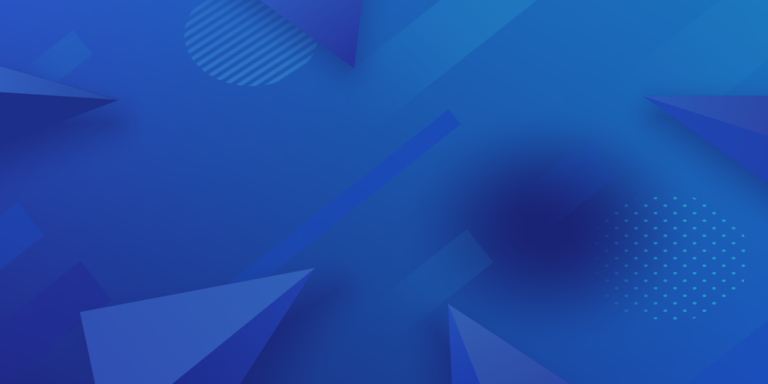
This background is drawn by a Shadertoy shader. Its source:

```glsl
// Blue abstract backdrop: a soft colour gradient with a dark glow, fading diagonal
// bars, a striped disc, a dotted disc and folded paper shards with blurred shadows.
// Space: y runs 0..1 upward, x runs 0..2 across a 2:1 canvas.

#define BAR_DIR vec2(0.785, 0.620)
#define GLOW_CENTER vec2(1.427, 0.406)
#define GLOW_RADIUS vec2(0.41, 0.325)
#define STRIPE_PERIOD 0.0205
#define DOT_CELL vec2(0.0508, 0.0391)
#define DOT_RADIUS 0.0042
#define SHADOW_BLUR 0.11
#define SHADOW_STRENGTH 0.75

const vec3 NAVY = vec3(0.10, 0.13, 0.45);
const vec3 ROYAL = vec3(0.10, 0.28, 0.73);
const vec3 AZURE = vec3(0.13, 0.50, 0.76);
const vec3 TEAL = vec3(0.13, 0.63, 0.79);
const vec3 INDIGO = vec3(0.13, 0.16, 0.58);

// Coverage of a signed distance, smoothed over one pixel
float fill(float d) {
    float px = 1.0 / iResolution.y;
    return smoothstep(px, -px, d);
}

float segmentDistance(vec2 p, vec2 a, vec2 b) {
    vec2 e = b - a, v = p - a;
    return length(v - e * clamp(dot(v, e) / dot(e, e), 0.0, 1.0));
}

float cross2(vec2 a, vec2 b) { return a.x * b.y - a.y * b.x; }

float triangleDistance(vec2 p, vec2 a, vec2 b, vec2 c) {
    float d = min(segmentDistance(p, a, b),
              min(segmentDistance(p, b, c), segmentDistance(p, c, a)));
    vec3 side = vec3(cross2(b - a, p - a), cross2(c - b, p - b), cross2(a - c, p - c));
    side *= sign(cross2(b - a, c - a));
    return min(side.x, min(side.y, side.z)) > 0.0 ? -d : d;
}

// Diagonal bar with its sharp end at 'tip', fading toward the lower left
float bar(vec2 p, vec2 tip, float len, float halfWidth) {
    vec2 v = p - tip;
    float along = -dot(v, BAR_DIR);
    float across = abs(cross2(BAR_DIR, v));
    float fade = 1.0 - smoothstep(0.25, 1.0, along / len);
    return fill(max(across - halfWidth, -along)) * fade;
}

// Two folded faces sharing a tip; each face blends from tip colour to base colour
void shard(inout vec3 col, vec2 p, vec2 tip, vec2 a, vec2 fold, vec2 b,
           vec3 tipA, vec3 baseA, vec3 tipB, vec3 baseB, vec2 shadowShift) {
    float shadow = triangleDistance(p - shadowShift, tip, a, b);
    col = mix(col, NAVY, SHADOW_STRENGTH * smoothstep(SHADOW_BLUR, -SHADOW_BLUR, shadow));
    vec2 axis = fold - tip;
    float t = clamp(dot(p - tip, axis) / dot(axis, axis), 0.0, 1.0);
    col = mix(col, mix(tipB, baseB, t), fill(triangleDistance(p, tip, a, b)));
    col = mix(col, mix(tipA, baseA, t), fill(triangleDistance(p, tip, a, fold)));
}

vec3 backdrop(vec2 p) {
    float x = clamp(p.x, 0.0, 2.0);
    float left = min(x, 1.0), right = max(x - 1.0, 0.0);
    vec3 low = mix(mix(vec3(0.12, 0.16, 0.52), vec3(0.10, 0.25, 0.58), left),
                   vec3(0.10, 0.33, 0.73), right);
    vec3 high = mix(mix(vec3(0.16, 0.33, 0.77), vec3(0.11, 0.38, 0.72), left),
                    vec3(0.10, 0.45, 0.73), right);
    return mix(low, high, p.y);
}

void mainImage(out vec4 fragColor, in vec2 fragCoord) {
    vec2 p = (fragCoord - 0.5 * iResolution.xy) / iResolution.y + vec2(1.0, 0.5);
    vec3 col = backdrop(p);

    // Dark glow
    float glow = length((p - GLOW_CENTER) / GLOW_RADIUS);
    col = mix(col, NAVY, 0.95 * smoothstep(1.0, 0.1, glow));

    // Diagonal bars
    col = mix(col, ROYAL, 0.75 * bar(p, vec2(1.184, 0.696), 1.15, 0.025));
    col = mix(col, AZURE, 0.60 * bar(p, vec2(1.45, 1.14), 0.72, 0.078));
    col = mix(col, AZURE, 0.35 * bar(p, vec2(2.15, 1.09), 0.68, 0.10));
    col = mix(col, AZURE, 0.22 * bar(p, vec2(0.215, 0.89), 0.20, 0.040));
    col = mix(col, ROYAL, 0.50 * bar(p, vec2(0.08, 0.43), 0.30, 0.055));
    col = mix(col, INDIGO, 0.50 * bar(p, vec2(0.25, 0.27), 0.60, 0.065));
    col = mix(col, AZURE, 0.16 * bar(p, vec2(1.25, 0.36), 0.34, 0.055));
    col = mix(col, ROYAL, 0.20 * bar(p, vec2(1.57, 0.59), 0.25, 0.060));
    col = mix(col, ROYAL, 0.50 * bar(p, vec2(2.15, 0.17), 0.90, 0.090));

    // Striped disc
    vec2 disc = (p - vec2(0.654, 0.909)) / vec2(0.174, 0.133);
    float phase = fract(cross2(vec2(0.84, 0.54), p) / STRIPE_PERIOD);
    float stripe = fill((abs(phase - 0.5) - 0.25) * STRIPE_PERIOD);
    float discMask = fill((length(disc) - 1.0) * 0.133);
    col = mix(col, vec3(0.20, 0.53, 0.80), stripe * discMask * mix(0.65, 0.35, p.y * 4.0 - 3.0));

    // Dotted disc: two interleaved grids
    vec2 dotDisc = (p - vec2(1.74, 0.328)) / vec2(0.212, 0.166);
    for (int i = 0; i < 2; i++) {
        vec2 g = (p - vec2(1.758, 0.484)) / DOT_CELL + 0.5 * float(i);
        vec2 cell = (fract(g + 0.5) - 0.5) * DOT_CELL;
        float dots = fill(length(cell * vec2(0.9, 1.25)) - DOT_RADIUS);
        float fade = smoothstep(-1.1, 0.3, dotDisc.x) * step(length(dotDisc), 1.0);
        col = mix(col, TEAL, 0.9 * dots * fade);
    }

    // Folded shards
    shard(col, p, vec2(0.820, 0.302), vec2(0.208, 0.1875), vec2(0.277, -0.139), vec2(0.536, -0.139),
          vec3(0.19, 0.38, 0.72), vec3(0.19, 0.30, 0.70), vec3(0.13, 0.26, 0.69), vec3(0.11, 0.13, 0.50), vec2(0.05, -0.06));
    shard(col, p, vec2(1.167, 0.208), vec2(1.643, -0.104), vec2(1.292, -0.104), vec2(1.182, -0.104),
          vec3(0.20, 0.37, 0.70), vec3(0.17, 0.28, 0.65), vec3(0.14, 0.31, 0.72), vec3(0.10, 0.20, 0.66), vec2(-0.03, -0.07));
    shard(col, p, vec2(0.310, 0.740), vec2(-0.104, 0.858), vec2(-0.104, 0.767), vec2(-0.104, 0.583),
          vec3(0.15, 0.28, 0.64), vec3(0.20, 0.39, 0.78), vec3(0.11, 0.19, 0.54), vec3(0.11, 0.18, 0.54), vec2(-0.02, -0.06));
    shard(col, p, vec2(0.922, 0.823), vec2(0.539, 1.1), vec2(0.75, 1.1), vec2(0.955, 1.1),
          vec3(0.14, 0.20, 0.61), vec3(0.18, 0.36, 0.75), vec3(0.14, 0.20, 0.61), vec3(0.18, 0.36, 0.75), vec2(-0.02, 0.02));
    shard(col, p, vec2(1.674, 0.75), vec2(2.1, 0.75), vec2(2.1, 0.614), vec2(2.1, 0.451),
          vec3(0.16, 0.36, 0.72), vec3(0.18, 0.25, 0.64), vec3(0.12, 0.28, 0.70), vec3(0.12, 0.25, 0.68), vec2(0.05, -0.05));

    fragColor = vec4(col, 1.0);
}
```
